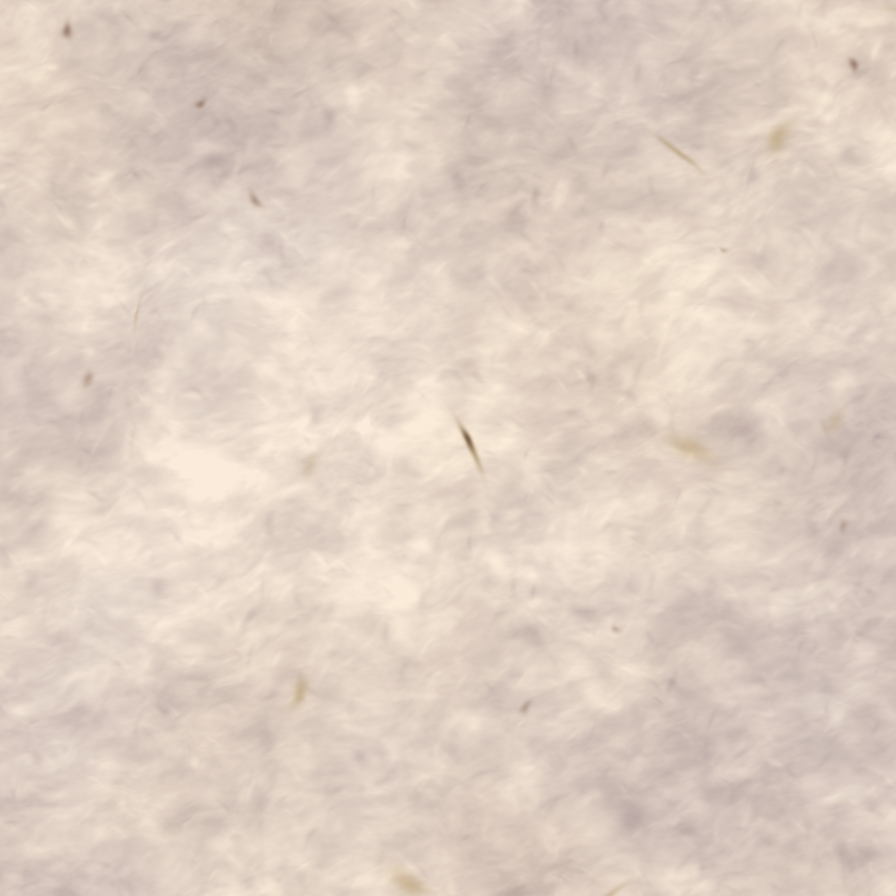
A WebGL 1 fragment shader for this texture:

```glsl
precision highp float;
// Pale handmade paper: warm cream clouds with grainy mottling and matted fibres.
// Value noise sets the tone; jittered grids of bent, blurred ellipses add
// fibres, smudges, ochre husks and a few dark crumbs.

uniform vec2 u_resolution;

vec3 hash3(vec2 p) {
  vec3 h = fract(p.xyx * vec3(0.1031, 0.1030, 0.0973));
  h += dot(h, h.yxz + 33.33);
  return fract((h.xxy + h.yzz) * h.zyx);
}

float noise(vec2 p) {
  vec2 i = floor(p), f = fract(p);
  f = f * f * f * (f * (f * 6.0 - 15.0) + 10.0);
  float low = mix(hash3(i).x, hash3(i + vec2(1.0, 0.0)).x, f.x);
  float high = mix(hash3(i + vec2(0.0, 1.0)).x, hash3(i + 1.0).x, f.x);
  return mix(low, high, f.y);
}

// Three turned octaves, centred on zero
float cloud(vec2 p) {
  float sum = 0.0, weight = 0.6;
  for (int i = 0; i < 3; i++) {
    sum += weight * (noise(p) - 0.5);
    p = mat2(1.6, 1.2, -1.2, 1.6) * p + 7.3;
    weight *= 0.55;
  }
  return sum;
}

// One soft, slightly bent ellipse; size holds half length and half width
float grain(vec2 q, float angle, vec2 size) {
  float c = cos(angle), s = sin(angle);
  q = vec2(c * q.x + s * q.y, c * q.y - s * q.x) / size;
  q.y += 0.3 * q.x * q.x - 0.1;
  return exp(-dot(q, q));
}

// Grains scattered over a grid; share is the fraction of filled cells
float scatter(vec2 p, float cells, float share, vec2 size, float spread, float seed) {
  vec2 home = floor(p * cells);
  float mask = 0.0;
  for (int y = -1; y <= 1; y++) {
    for (int x = -1; x <= 1; x++) {
      vec2 cell = home + vec2(float(x), float(y));
      vec3 place = hash3(cell + seed);
      vec3 form = hash3(cell + seed + 71.7);
      vec2 q = p - (cell + place.xy) / cells;
      float g = grain(q, 0.2 + spread * (form.x - 0.5), size * mix(0.6, 1.2, form.y));
      mask = max(mask, g * step(place.z, share) * mix(0.45, 1.0, form.z));
    }
  }
  return mask;
}

void main() {
  vec2 p = gl_FragCoord.xy / u_resolution.y;
  vec2 warped = p + 0.03 * vec2(cloud(p * 9.0 + 3.0), cloud(p * 9.0 + 40.0));

  // Broad light and shade: a bright drift rising to the right, dim corners
  float drift = (p.y - 0.48 - 0.3 * p.x) / 0.26;
  float tone = 0.43 + 0.38 * exp(-drift * drift);
  tone += 0.95 * cloud(warped * vec2(2.6, 3.4) + 11.0);
  tone += 0.75 * cloud(warped * vec2(9.0, 12.0) + 25.0);

  // Pulp mottling, with streaks leaning up to the right
  vec2 streak = mat2(0.96, -0.28, 0.28, 0.96) * warped;
  tone += 0.58 * cloud(warped * vec2(27.0, 36.0) + 52.0);
  tone += 0.46 * cloud(streak * vec2(45.0, 85.0) + 91.0);

  // Matted fibres, pale lumps and grey smudges
  tone += 0.20 * scatter(warped, 30.0, 0.7, vec2(0.012, 0.0032), 2.2, 5.0);
  tone -= 0.24 * scatter(warped, 26.0, 0.6, vec2(0.012, 0.0036), 2.8, 131.0);
  tone += 0.42 * scatter(warped, 12.0, 0.3, vec2(0.015, 0.010), 6.3, 207.0);
  tone -= 0.50 * scatter(warped, 7.0, 0.3, vec2(0.030, 0.018), 3.0, 311.0);
  tone -= 0.50 * scatter(warped, 13.0, 0.25, vec2(0.014, 0.007), 4.0, 373.0);

  vec3 shade = vec3(0.78, 0.71, 0.675);
  vec3 cream = vec3(0.94, 0.88, 0.82);
  vec3 color = mix(shade, cream, clamp(tone, -0.3, 1.25));

  // Patches of cool lavender and of faint warmth
  float cool = cloud(p * 3.1 + 83.0) + 0.2 * (0.5 - tone);
  color += vec3(-0.016, -0.004, 0.032) * clamp(cool, -0.35, 0.5);

  // Ochre husks, brown crumbs and one dark sliver
  vec3 ochre = vec3(0.66, 0.55, 0.36);
  vec3 brown = vec3(0.48, 0.35, 0.27);
  float husks = scatter(warped, 5.0, 0.24, vec2(0.022, 0.011), 5.0, 419.0);
  float threads = scatter(warped, 6.0, 0.10, vec2(0.022, 0.0035), 5.0, 467.0);
  float crumbs = scatter(warped, 7.0, 0.28, vec2(0.009, 0.0055), 6.3, 523.0);
  color = mix(color, ochre, 0.5 * max(husks, threads));
  color = mix(color, brown, 0.6 * crumbs);
  vec2 q = p - vec2(0.525, 0.503);
  color = mix(color, ochre * 0.9, 0.75 * grain(q, -1.135, vec2(0.027, 0.0035)));
  color = mix(color, brown * 0.8, 0.7 * grain(q - vec2(-0.003, 0.007), -1.135, vec2(0.010, 0.0033)));

  gl_FragColor = vec4(color, 1.0);
}
```
